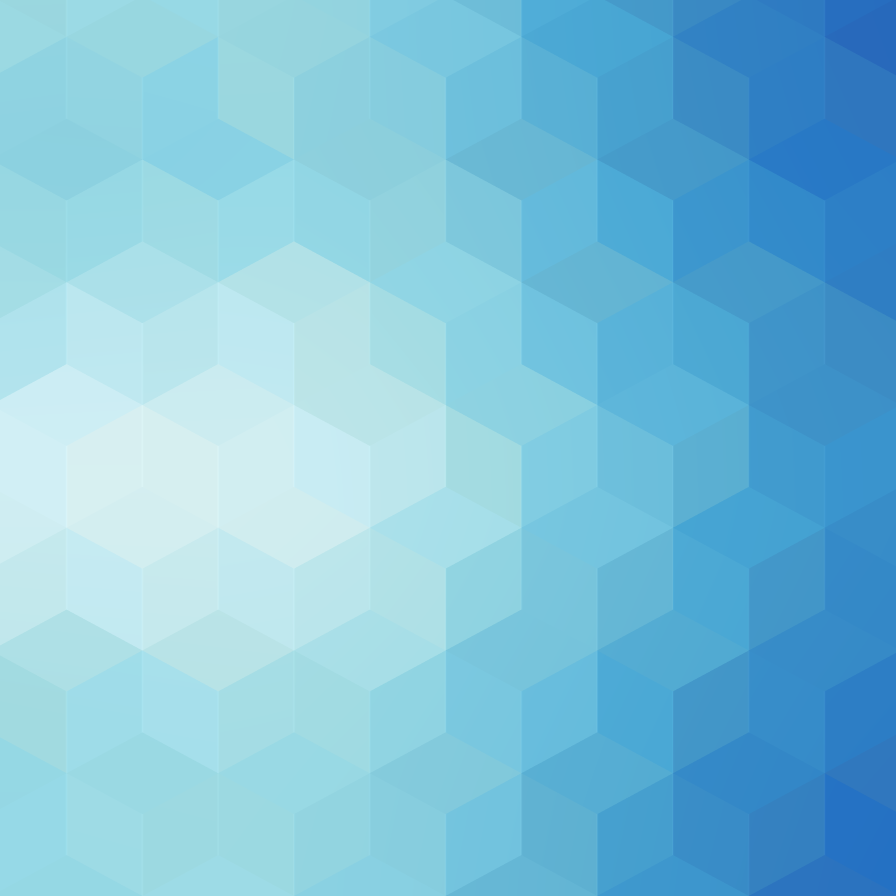
A Shadertoy shader for this background:

```glsl
// Stacked isometric cubes in pale aqua to deep blue. A hexagon lattice is split
// into three rhombic faces each; every face takes one tone from a smooth light
// field sampled at its centre, with a slight random shift of tone and hue.

const vec2 FACE_SIZE = vec2(0.0846, 0.04566);   // half width, half height of a top face
const vec2 LATTICE_ORIGIN = vec2(0.1589, 0.6393);
const vec2 LATTICE_STEP = vec2(2.0, 6.0);       // in face units

float hash(vec2 p) {
    vec3 q = fract(vec3(p.xyx) * 0.1031);
    q += dot(q, q.yzx + 33.33);
    return fract((q.x + q.y) * q.z);
}

float gaussian(float x, float width) {
    return exp(-x * x / (width * width));
}

// Brightness: falls off to the right, lifted by a band of light across the middle
float lightField(vec2 p) {
    float slope = 0.78 * (1.0 - smoothstep(0.25, 1.1, p.x));
    float band = 0.22 * gaussian(p.y - 0.47, mix(0.18, 0.32, clamp(p.x, 0.0, 1.0)));
    float dip = 0.08 * gaussian(p.x - 0.1, 0.25) * gaussian(p.y - 0.83, 0.09);
    return slope + band - dip;
}

float rampStep(float from, float to, float t) {
    return clamp((t - from) / (to - from), 0.0, 1.0);
}

vec3 palette(float t) {
    vec3 c = mix(vec3(0.13, 0.39, 0.74), vec3(0.20, 0.52, 0.77), rampStep(0.0, 0.2, t));
    c = mix(c, vec3(0.29, 0.65, 0.82), rampStep(0.2, 0.4, t));
    c = mix(c, vec3(0.45, 0.76, 0.86), rampStep(0.4, 0.6, t));
    c = mix(c, vec3(0.60, 0.85, 0.89), rampStep(0.6, 0.78, t));
    return mix(c, vec3(0.84, 0.94, 0.95), rampStep(0.78, 1.0, t));
}

// Centre of the cube (hexagon) that holds q, in face units
vec2 cubeCentre(vec2 q) {
    vec2 centre = LATTICE_STEP * round(q / LATTICE_STEP);
    vec2 d = abs(q - centre);
    if (d.x + d.y <= 2.0) return centre;
    vec2 offset = 0.5 * LATTICE_STEP;
    return LATTICE_STEP * round((q - offset) / LATTICE_STEP) + offset;
}

// Offset from the cube centre to the middle of the top, left or right face
vec2 faceOffset(vec2 d) {
    if (d.y > abs(d.x)) return vec2(0.0, 1.0);
    return vec2(d.x < 0.0 ? -0.5 : 0.5, -0.5);
}

vec3 cubes(vec2 p) {
    vec2 q = (p - LATTICE_ORIGIN) / FACE_SIZE;
    vec2 cube = cubeCentre(q);
    vec2 d = q - cube;
    vec2 face = cube + faceOffset(d);
    vec2 facePos = LATTICE_ORIGIN + face * FACE_SIZE;

    // Flat tone per face, with a trace of the continuous gradient
    vec2 id = face * 2.0 + 57.0;
    float tone = lightField(mix(facePos, p, 0.12));
    tone += 0.045 * (hash(id) - 0.5);
    vec3 colour = palette(tone);
    colour += (hash(id + 19.0) - 0.5) * vec3(0.035, 0.0, -0.03);

    // Faint light along the upright edges
    float upright = d.y > abs(d.x) ? 1.0 : min(abs(d.x), 1.0 - abs(d.x));
    return colour + 0.02 * (1.0 - smoothstep(0.0, 0.02, upright));
}

void mainImage(out vec4 fragColor, in vec2 fragCoord) {
    // Average a 3 by 3 grid of samples to smooth the edges
    const int SAMPLES = 3;
    vec3 sum = vec3(0.0);
    for (int j = 0; j < SAMPLES; j++) {
        for (int i = 0; i < SAMPLES; i++) {
            vec2 shift = (vec2(i, j) + 0.5) / float(SAMPLES) - 0.5;
            sum += cubes((fragCoord + shift) / iResolution.xy);
        }
    }
    fragColor = vec4(sum / float(SAMPLES * SAMPLES), 1.0);
}
```
